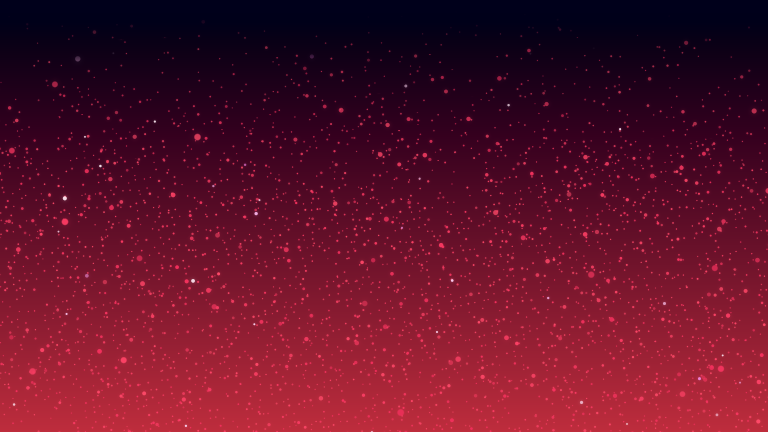
Give the GLSL for this background, as a Shadertoy shader.

```glsl
// Glowing crimson dust drifting up from a red horizon into a midnight sky.

vec3 hash3(vec2 cell) {
    vec3 q = fract(cell.xyx * vec3(0.1031, 0.1030, 0.0973));
    q += dot(q, q.yxz + 33.33);
    return fract((q.xxy + q.yzz) * q.zyx);
}

// Vertical sky gradient, y from 0 (bottom) to 1 (top)
vec3 skyColor(float y) {
    vec3 sky = vec3(0.745, 0.175, 0.237) - y * vec3(0.785, 0.255, 0.172);
    sky.b += 0.04 * smoothstep(0.88, 1.0, y);
    return max(sky, 0.0);
}

// One jittered dot per grid cell: x = coverage, y = random tint
vec2 dustLayer(vec2 p, float cellSize, float maxRadius, float amount, float seed) {
    // A turned grid per layer hides the rows of cells
    float turn = seed * 1.3;
    vec2 grid = mat2(cos(turn), sin(turn), -sin(turn), cos(turn)) * p / cellSize + 200.0 + seed * 0.37;
    vec2 cell = floor(grid);
    vec3 place = hash3(cell + seed * 17.0);
    vec3 look = hash3(cell + seed * 17.0 + 91.0);

    float dist = length(fract(grid) - 0.2 - 0.6 * place.xy) * cellSize;
    float radius = maxRadius * mix(0.55, 1.0, look.x * look.x);
    float soft = max(0.7 / iResolution.y, radius * 0.3);
    float disc = 1.0 - smoothstep(radius - soft, radius + soft, dist);
    float halo = 0.14 * exp(-dist * dist / (radius * radius * 2.5));
    float present = step(place.z, amount);
    return vec2(present * max(disc, halo) * mix(0.5, 1.0, sqrt(look.y)), look.z);
}

void mainImage(out vec4 fragColor, in vec2 fragCoord) {
    vec2 p = fragCoord / iResolution.y;
    vec3 color = skyColor(p.y);

    // Dust thins out and dims with height
    float density = 1.0 - smoothstep(0.45, 0.98, p.y);
    float glow = mix(0.55, 1.0, density) * (1.0 - smoothstep(0.87, 0.98, p.y));

    // Red dust, from fine specks to large dots
    for (int i = 0; i < 5; i++) {
        float layer = float(i);
        float cellSize = 0.017 * pow(1.5, layer);
        float maxRadius = 0.0023 * pow(1.36, layer);
        float amount = (0.46 - 0.045 * layer) * mix(0.14, 1.0, density);
        vec2 dust = dustLayer(p, cellSize, maxRadius, amount, layer + 1.0);
        vec3 tint = mix(vec3(0.95, 0.18, 0.36), vec3(1.0, 0.29, 0.41), dust.y);
        color = mix(color, tint, dust.x * glow);
    }

    // Rare pale sparks, white to orchid
    for (int i = 0; i < 2; i++) {
        float layer = float(i);
        vec2 spark = dustLayer(p, 0.085 + 0.09 * layer, 0.0038 + 0.0025 * layer, 0.14, layer + 8.0);
        vec3 tint = mix(vec3(1.0, 0.93, 0.96), vec3(0.93, 0.45, 0.85), spark.y * spark.y);
        color = mix(color, tint, spark.x * (1.0 - smoothstep(0.8, 0.9, p.y)));
    }

    fragColor = vec4(color, 1.0);
}
```
